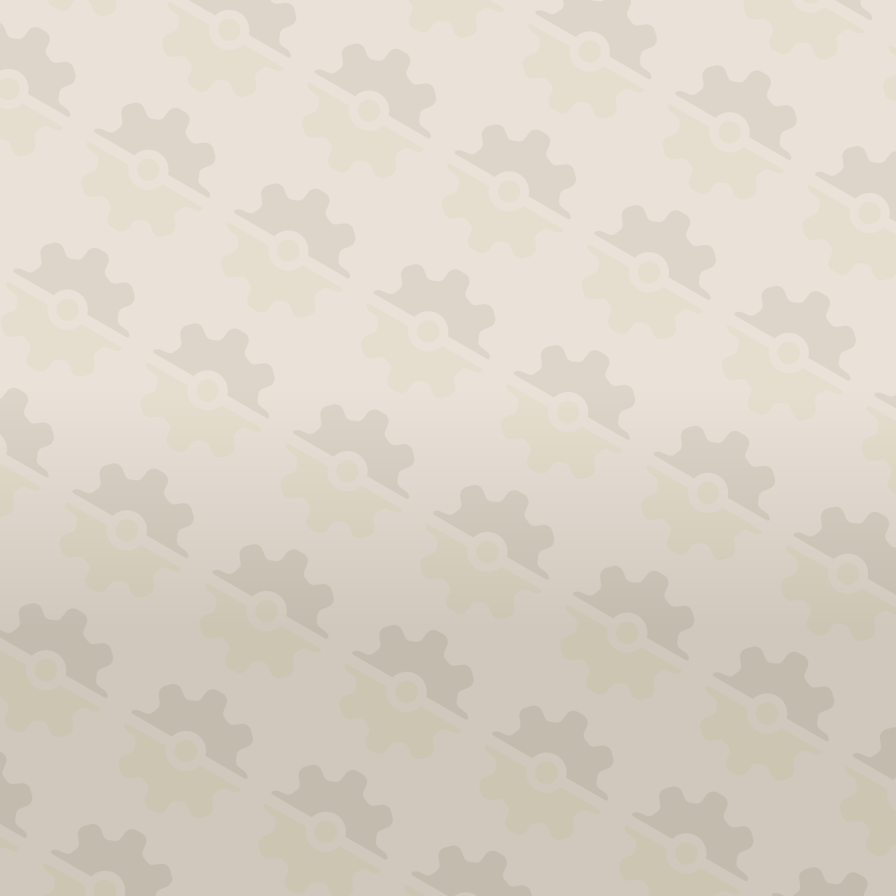
Give the GLSL for this pattern, as a Shadertoy shader.

```glsl
// Split cog wheels on a square lattice tilted by 30 degrees, over a soft
// vertical fade. Each cog is a distance function: a disc joined to eight
// folded teeth, cut by a slot into two tones, with a ringed hub.

const float PI = 3.14159265;
const float TILT = PI / 6.0;
const float SPACING = 0.1803;
const vec2 LATTICE_ORIGIN = vec2(0.4779, 0.6302);

const float TEETH = 8.0;
const float BODY_RADIUS = 0.0568;
const float TIP_RADIUS = 0.0762;
const float TOOTH_HALF_WIDTH = 0.0145;
const float TOOTH_TAPER = 0.12;
const float TOOTH_ROUNDING = 0.0085;
const float FILLET = 0.005;
const float SLOT_HALF_WIDTH = 0.0062;
const float SLOT_ROUNDING = 0.004;
const float RING_RADIUS = 0.0225;
const float HUB_RADIUS = 0.0125;

const vec3 PAPER_TOP = vec3(0.916, 0.884, 0.849);
const vec3 PAPER_BOTTOM = vec3(0.815, 0.783, 0.739);
const vec3 DARK_SHADE = vec3(0.050, 0.050, 0.060);
const vec3 PALE_SHADE = vec3(0.018, 0.012, 0.040);

vec2 rotate(vec2 p, float angle) {
    float c = cos(angle), s = sin(angle);
    return vec2(c * p.x - s * p.y, s * p.x + c * p.y);
}

float smoothUnion(float a, float b, float k) {
    float h = max(k - abs(a - b), 0.0) / k;
    return min(a, b) - 0.25 * h * h * k;
}

// Intersection whose outer corner is rounded
float roundIntersect(float a, float b, float radius) {
    vec2 e = vec2(a, b) + radius;
    return min(max(e.x, e.y), 0.0) + length(max(e, 0.0)) - radius;
}

// Fold the plane into one sector, leaving a tooth along +x
vec2 foldSector(vec2 p, float count) {
    float sector = 2.0 * PI / count;
    float index = floor(atan(p.y, p.x) / sector + 0.5);
    return rotate(p, -index * sector);
}

float cogDistance(vec2 p) {
    vec2 q = foldSector(p, TEETH);
    float side = abs(q.y) - TOOTH_HALF_WIDTH
               + TOOTH_TAPER * (q.x - BODY_RADIUS);
    float tooth = roundIntersect(q.x - TIP_RADIUS, side, TOOTH_ROUNDING);
    return smoothUnion(length(p) - BODY_RADIUS, tooth, FILLET);
}

// Half of a cog on the given side of the slot, with the ring cut away
float halfCogDistance(vec2 p, float side) {
    float slotEdge = SLOT_HALF_WIDTH - side * p.y;
    float blade = roundIntersect(cogDistance(p), slotEdge, SLOT_ROUNDING);
    return max(blade, RING_RADIUS - length(p));
}

float coverage(float distance, float pixel) {
    return 1.0 - smoothstep(-0.75 * pixel, 0.75 * pixel, distance);
}

vec3 paperColor(float height) {
    return mix(PAPER_BOTTOM, PAPER_TOP, clamp((height - 0.296) / 0.268, 0.0, 1.0));
}

void mainImage(out vec4 fragColor, in vec2 fragCoord) {
    float pixel = 1.0 / iResolution.y;
    vec2 uv = fragCoord * pixel;

    // Local position in the nearest lattice cell
    vec2 p = rotate(uv - LATTICE_ORIGIN, TILT);
    p = (fract(p / SPACING + 0.5) - 0.5) * SPACING;

    float darkHalf = halfCogDistance(p, 1.0);
    float paleHalf = halfCogDistance(p, -1.0);
    float hub = length(p) - HUB_RADIUS;

    vec3 color = paperColor(uv.y);
    color -= DARK_SHADE * coverage(darkHalf, pixel);
    color -= PALE_SHADE * coverage(min(paleHalf, hub), pixel);
    fragColor = vec4(color, 1.0);
}
```
